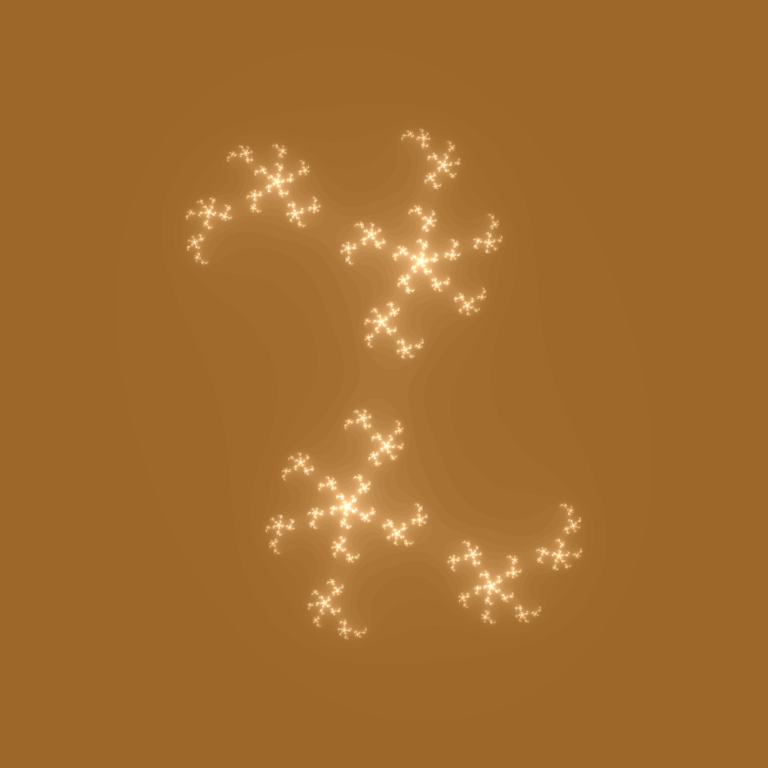
A three.js fragment shader for this background:

```glsl
// A dust-like Julia set: five-armed spirals of light on a warm brown ground.
// Each point is iterated by z*z + c until it escapes; the step count gives
// a grey glow added to the ground, averaged over a few samples per cell.
varying vec2 vUv;

const vec3 GROUND = vec3(0.613, 0.403, 0.162);
const vec2 SEED = vec2(0.475, 0.375);   // the constant c
const float VIEW_WIDTH = 3.6;           // width of the canvas in the plane
const float ESCAPE_RADIUS = 2.0;
const int MAX_STEPS = 64;
const int GRID = 3;                     // samples per side
const float FOOTPRINT = 0.0019;         // sampled cell, in canvas widths

vec2 complexSquare(vec2 z) {
  return vec2(z.x * z.x - z.y * z.y, 2.0 * z.x * z.y);
}

// Number of steps before the orbit leaves the escape circle
float escapeSteps(vec2 z, vec2 c, float radius) {
  float steps = 0.0;
  for (int i = 0; i < MAX_STEPS; i++) {
    if (dot(z, z) > radius * radius) break;
    z = complexSquare(z) + c;
    steps += 1.0;
  }
  return steps;
}

// Slow rise over the outer bands, steep rise towards the spirals
float glowFromSteps(float steps, float fullSteps, float power) {
  return pow(steps / fullSteps, power);
}

vec3 shade(vec2 uv) {
  vec2 z = (uv - 0.5) * VIEW_WIDTH;
  float steps = escapeSteps(z, SEED, ESCAPE_RADIUS);
  float glow = glowFromSteps(steps, 32.5, 1.9);
  return min(GROUND + glow, vec3(1.0));
}

void main() {
  // Average a small grid of samples to smooth the fine edges
  vec3 sum = vec3(0.0);
  for (int y = 0; y < GRID; y++) {
    for (int x = 0; x < GRID; x++) {
      vec2 cell = (vec2(float(x), float(y)) + 0.5) / float(GRID) - 0.5;
      sum += shade(vUv + cell * FOOTPRINT);
    }
  }
  gl_FragColor = vec4(sum / float(GRID * GRID), 1.0);
}
```
